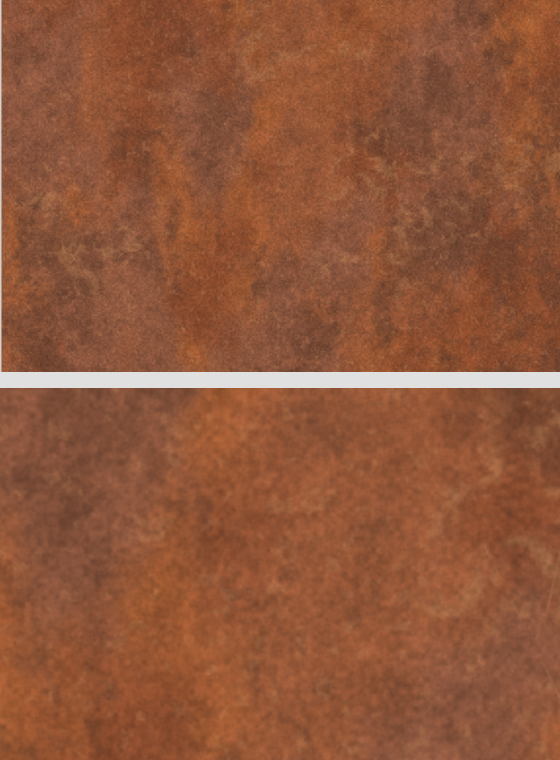
Top: the whole. Bottom: its middle third, enlarged.
Write a Shadertoy shader that draws this texture.

```glsl
const vec3 RUST = vec3(0.585, 0.338, 0.215);
const vec3 ORANGE = vec3(0.625, 0.352, 0.195);
const vec3 MAUVE = vec3(0.540, 0.335, 0.250);
const vec3 RED_BROWN = vec3(0.520, 0.278, 0.170);
const vec3 DARK_BROWN = vec3(0.420, 0.262, 0.190);
const vec3 TAN = vec3(0.660, 0.450, 0.300);
const vec3 EDGE_COLOR = vec3(0.84, 0.81, 0.78);

const float CLOUD_SCALE = 2.6;
const float BLOTCH_SCALE = 11.0;
const float SPECK_SCALE = 48.0;
const float GRAIN_SCALE = 190.0;
const float GRAIN_CONTRAST = 0.26;
const float EDGE_WIDTH = 0.004;
const int SCRATCH_COUNT = 5;

float hash(vec2 p) {
    vec3 q = fract(vec3(p.xyx) * 0.1031);
    q += dot(q, q.yzx + 33.33);
    return fract((q.x + q.y) * q.z);
}

float noise(vec2 p) {
    vec2 cell = floor(p);
    vec2 f = fract(p);
    f = f * f * (3.0 - 2.0 * f);
    float low = mix(hash(cell), hash(cell + vec2(1, 0)), f.x);
    float high = mix(hash(cell + vec2(0, 1)), hash(cell + vec2(1, 1)), f.x);
    return mix(low, high, f.y);
}

// Octaves are rotated so the lattice does not show
float fbm(vec2 p, int octaves) {
    const mat2 turn = mat2(1.6, 1.2, -1.2, 1.6);
    float sum = 0.0, weight = 0.5, total = 0.0;
    for (int i = 0; i < octaves; i++) {
        sum += weight * noise(p);
        total += weight;
        weight *= 0.56;
        p = turn * p + 17.3;
    }
    return sum / total;
}

float segmentDistance(vec2 p, vec2 a, vec2 b) {
    vec2 ab = b - a;
    float t = clamp(dot(p - a, ab) / dot(ab, ab), 0.0, 1.0);
    return length(p - a - ab * t);
}

// Broad, slightly upright clouds of rust tones
vec3 rustClouds(vec2 p) {
    vec2 q = p * vec2(1.25, 0.85) * CLOUD_SCALE;
    float orange = fbm(q + 3.1, 6);
    float mauve = fbm(q * 1.3 + 21.7, 6);
    float red = fbm(q * 1.5 + 48.2, 6);
    vec3 color = mix(RUST, ORANGE, smoothstep(0.44, 0.64, orange));
    color = mix(color, MAUVE, 0.85 * smoothstep(0.43, 0.63, mauve));
    return mix(color, RED_BROWN, 0.75 * smoothstep(0.46, 0.66, red));
}

// Ragged dark corrosion, gathered in loose regions
float corrosion(vec2 p) {
    float region = fbm(p * vec2(3.4, 2.4) + 71.0, 4);
    region += 0.07 * smoothstep(0.1, 0.6, p.x) - 0.035;
    float blotch = fbm(p * vec2(1.15, 0.85) * BLOTCH_SCALE + 9.0, 6);
    float speck = fbm(p * SPECK_SCALE + 5.0, 3);
    float patches = smoothstep(0.50, 0.72, blotch + 0.55 * (region - 0.5));
    float specks = smoothstep(0.58, 0.78, speck + 0.6 * (region - 0.5));
    return clamp(0.75 * patches + 0.5 * specks, 0.0, 1.0);
}

// Sparse pale stains, thin and drawn out sideways
float paleStains(vec2 p) {
    vec2 warp = vec2(fbm(p * 7.0, 3), fbm(p * 7.0 + 31.0, 3)) - 0.5;
    vec2 q = p + 0.12 * warp;
    float region = smoothstep(0.54, 0.70, fbm(q * vec2(3.0, 5.0) + 13.0, 3));
    float vein = 1.0 - abs(2.0 * fbm(q * vec2(5.0, 10.0) + 64.0, 4) - 1.0);
    float wear = smoothstep(0.35, 0.65, fbm(p * 40.0 + 2.0, 3));
    return region * smoothstep(0.80, 0.98, vein) * wear;
}

// Faint hairline scratches, mostly upright
float scratches(vec2 p, float aspect, float pixel) {
    float mask = 0.0;
    for (int i = 0; i < SCRATCH_COUNT; i++) {
        float id = float(i) + 1.0;
        vec2 start = vec2(hash(vec2(id, 4.0)) * aspect, hash(vec2(id, 9.0)));
        float lean = mix(-0.5, 0.5, hash(vec2(id, 15.0)));
        float span = mix(0.08, 0.24, hash(vec2(id, 22.0)));
        vec2 end = start + span * vec2(lean, -1.0);
        float d = segmentDistance(p, start, end);
        mask = max(mask, 1.0 - smoothstep(0.0004, 0.0012 + pixel, d));
    }
    return mask * smoothstep(0.25, 0.65, noise(p * 45.0));
}

void mainImage(out vec4 fragColor, in vec2 fragCoord) {
    vec2 p = fragCoord / iResolution.y;
    float aspect = iResolution.x / iResolution.y;
    float pixel = 1.0 / iResolution.y;

    vec3 color = rustClouds(p);
    color = mix(color, DARK_BROWN, 0.70 * corrosion(p));
    color = mix(color, TAN, 0.55 * paleStains(p));
    color = mix(color, TAN, 0.40 * scratches(p, aspect, pixel));

    // Tan flecks, fine grain and soft vertical streaks
    float fleck = smoothstep(0.60, 0.80, fbm(p * 75.0 + 8.0, 3));
    color = mix(color, TAN, 0.35 * fleck);
    float grain = fbm(p * GRAIN_SCALE, 2) - 0.5;
    float mottle = fbm(p * 30.0 + 90.0, 4) - 0.5;
    float streak = fbm(p * vec2(26.0, 2.2) + 40.0, 3) - 0.5;
    color *= 1.0 + GRAIN_CONTRAST * grain + 0.22 * mottle + 0.12 * streak;

    // Pale sliver along the left border
    float edge = 1.0 - smoothstep(EDGE_WIDTH - pixel, EDGE_WIDTH + pixel, p.x);
    fragColor = vec4(mix(color, EDGE_COLOR, edge), 1.0);
}
```
